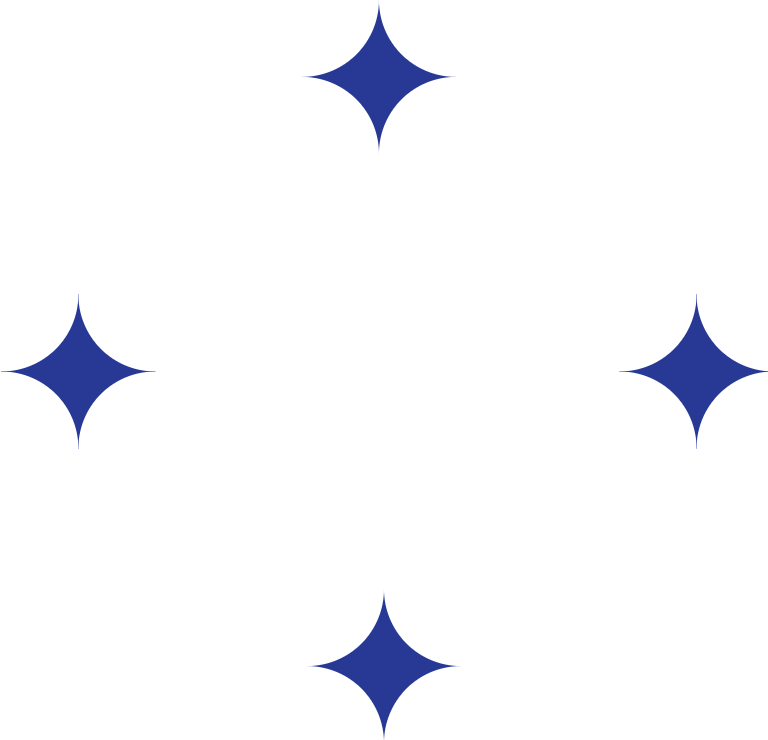
A Shadertoy shader for this background:

```glsl
// Four concave blue sparkles placed around the middle of a white field.

const vec3 PAPER = vec3(1.0);
const vec3 INK = vec3(0.153, 0.224, 0.582);
const float HALF_PI = 1.5707963;

// Signed distance to a star cut from a square by four corner circles.
float sparkle(vec2 p, float radius) {
    vec2 q = abs(p);
    float arcs = radius - length(q - radius);
    float box = max(q.x, q.y) - radius;
    return max(arcs, box);
}

// Star centre at a quarter turn; upper and lower ones lean to the left.
vec2 starCentre(float turn, vec2 middle, vec2 orbit, vec2 lean) {
    vec2 dir = vec2(cos(turn), sin(turn));
    float shift = lean.x * abs(dir.y) + lean.y * dir.y;
    return middle + orbit * dir - vec2(shift, 0.0);
}

// Edge coverage across one pixel.
float coverage(float dist, float pixel) {
    return clamp(0.5 - dist / pixel, 0.0, 1.0);
}

void mainImage(out vec4 fragColor, in vec2 fragCoord) {
    // Canvas units: the height is one.
    vec2 uv = fragCoord / iResolution.y;
    float pixel = 1.0 / iResolution.y;

    vec2 middle = vec2(0.5236, 0.4980);
    vec2 orbit = vec2(0.4177, 0.3981);
    vec2 lean = vec2(0.0081, 0.0034);
    float radius = 0.1039;

    // Nearest of the four stars.
    float dist = 1.0;
    for (int i = 0; i < 4; i++) {
        vec2 centre = starCentre(float(i) * HALF_PI, middle, orbit, lean);
        dist = min(dist, sparkle(uv - centre, radius));
    }

    fragColor = vec4(mix(PAPER, INK, coverage(dist, pixel)), 1.0);
}
```
